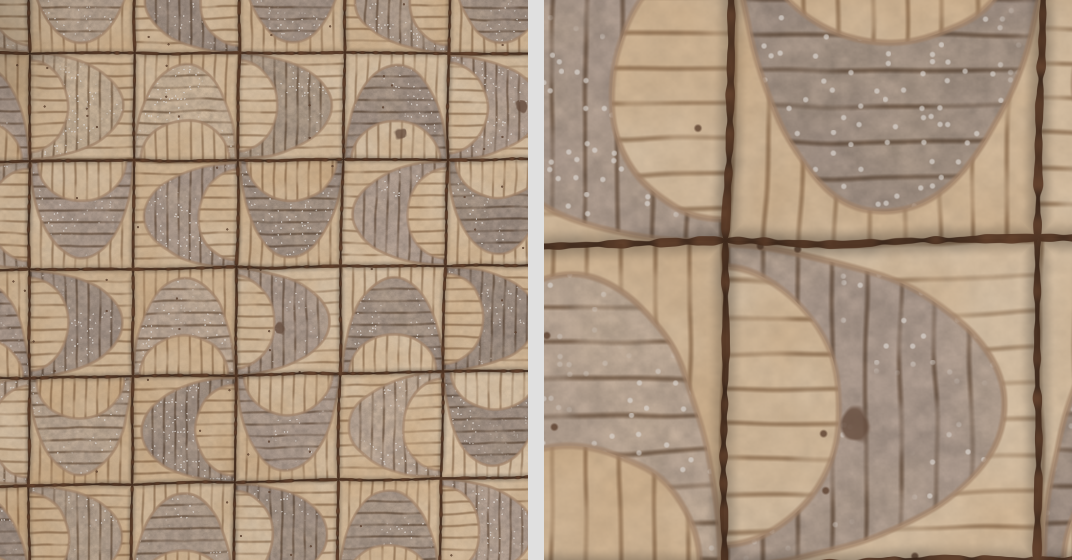
Left: the whole. Right: its middle third, enlarged.
This pattern is drawn by a Shadertoy shader. Its source:

```glsl
#define TILE vec2(0.188, 0.1934)
#define GRID_ORIGIN vec2(0.052, 0.095)
#define GRID_SKEW vec2(0.0047, 0.0045)
#define DOME vec2(0.90, 0.49)
#define BITE vec2(0.375, 0.425)
#define RIBS 9.0
#define RIB_WIDTH 0.011
#define CLAY_WARM vec3(0.755, 0.635, 0.495)
#define CLAY_PALE vec3(0.805, 0.725, 0.625)
#define GLAZE_GREY vec3(0.615, 0.550, 0.505)
#define GLAZE_TAN vec3(0.735, 0.655, 0.560)
#define JOINT vec3(0.27, 0.17, 0.11)

float hash(vec2 p) {
    return fract(sin(dot(p, vec2(127.1, 311.7))) * 43758.5453);
}

vec2 hash2(vec2 p) {
    return vec2(hash(p), hash(p + 17.3));
}

float noise(vec2 p) {
    vec2 i = floor(p), f = fract(p);
    f = f * f * (3.0 - 2.0 * f);
    return mix(mix(hash(i), hash(i + vec2(1, 0)), f.x),
               mix(hash(i + vec2(0, 1)), hash(i + vec2(1, 1)), f.x), f.y);
}

float fbm(vec2 p) {
    float sum = 0.0, amp = 0.5;
    for (int i = 0; i < 4; i++) {
        sum += amp * noise(p);
        p = p * 2.03 + 11.7;
        amp *= 0.5;
    }
    return sum / 0.9375;
}

// Approximate signed distance to an ellipse at the origin
float ellipse(vec2 p, vec2 r) {
    p += 1e-4;
    float k = length(p / r);
    return (k - 1.0) * k / length(p / (r * r));
}

float ribs(float t, float px) {
    float d = abs(fract(t * RIBS) - 0.5) / RIBS;
    return 1.0 - smoothstep(0.0, RIB_WIDTH + px, d);
}

// Sparse round dots, one candidate per cell
float specks(vec2 p, float density, float radius) {
    vec2 cell = floor(p);
    vec2 center = 0.3 + 0.4 * hash2(cell + 5.1);
    float dotMask = 1.0 - smoothstep(radius * 0.4, radius, length(fract(p) - center));
    return dotMask * step(1.0 - density, hash(cell + 41.7));
}

void mainImage(out vec4 fragColor, in vec2 fragCoord) {
    vec2 uv = fragCoord / iResolution.y;
    uv.y = 1.0 - uv.y;
    float px = 1.0 / (iResolution.y * TILE.y);

    // Slightly converging, hand-laid grid
    vec2 grid = (uv - GRID_ORIGIN) / (TILE - GRID_SKEW * uv.yx);
    grid += 0.016 * (vec2(noise(grid * 3.0), noise(grid * 3.0 + 31.0)) - 0.5);
    vec2 id = floor(grid), f = fract(grid);
    vec2 parity = mod(id, 2.0);
    vec2 rnd = hash2(id + 3.7);

    // Tile frame: x runs from the bitten base to the tip, y runs across
    bool upright = parity.x != parity.y;
    vec2 q = upright ? f.yx : f;
    if (parity.x > 0.5) q.x = 1.0 - q.x;
    q.y -= 0.5;
    q += 0.025 * (rnd - 0.5) + 0.01 * (vec2(noise(grid * 6.0), noise(grid * 6.0 + 9.0)) - 0.5);

    float dome = ellipse(vec2(max(q.x, 0.0), q.y), DOME);
    float bite = ellipse(q, BITE);
    float crescent = max(dome, -bite);
    float glazed = 1.0 - smoothstep(-px, px, crescent);

    // Clay and glaze colours vary within and between tiles
    float cloud = fbm(grid * 3.5);
    float grain = fbm(uv * 130.0);
    vec3 clay = mix(CLAY_WARM, CLAY_PALE, clamp(0.9 * cloud + 0.6 * rnd.x - 0.2, 0.0, 1.0));
    float paleGlaze = smoothstep(0.45, 1.0, rnd.y) * 0.85;
    vec3 glaze = mix(GLAZE_GREY, GLAZE_TAN, clamp(paleGlaze + 0.7 * (cloud - 0.4), 0.0, 1.0));
    glaze *= 0.94 + 0.12 * hash(id + 8.2) + 0.22 * (grain - 0.5);
    clay *= 1.0 + 0.09 * (grain - 0.5);

    // Scored ribs: across the glaze, along the clay
    float wear = 0.5 + 0.5 * smoothstep(0.2, 0.65, noise(grid * 7.0 + 4.0));
    vec3 clayRibbed = mix(clay, clay * vec3(0.76, 0.70, 0.64), ribs(q.y, px) * wear);
    vec3 glazeRibbed = mix(glaze, glaze * vec3(0.70, 0.64, 0.58), ribs(q.x + 0.04, px) * wear);
    vec3 color = mix(clayRibbed, glazeRibbed, glazed);

    // Glitter in the glaze
    float glitter = specks(uv * 190.0, 0.12, 0.42) * smoothstep(0.3, 0.65, noise(grid * 4.0));
    color = mix(color, vec3(0.86, 0.84, 0.82), glitter * glazed * 0.65);

    // Raised rim of the crescent
    float rim = 1.0 - smoothstep(0.004, 0.012 + px, abs(crescent));
    color = mix(color, vec3(0.62, 0.50, 0.40), rim * (0.5 + 0.35 * cloud));

    // Pits and occasional large chips
    color = mix(color, vec3(0.36, 0.25, 0.18), specks(uv * 55.0, 0.02, 0.16) * 0.8);
    vec2 chipCenter = 0.1 + 0.8 * hash2(id + 23.0);
    float chip = length(f - chipCenter) + 0.04 * (noise(grid * 22.0) - 0.5);
    float chipped = (1.0 - smoothstep(0.045, 0.06 + px, chip)) * step(0.9, hash(id + 61.0));
    color = mix(color, vec3(0.38, 0.28, 0.22), chipped * 0.75);

    // Stained edges and uneven dark joints
    vec2 border = min(f, 1.0 - f);
    float edge = min(border.x, border.y);
    float rough = noise(grid * 24.0);
    color *= 1.0 - 0.24 * (1.0 - smoothstep(0.0, 0.06, edge)) * (0.4 + cloud);
    float jointWidth = 0.005 + 0.011 * rough;
    float joint = 1.0 - smoothstep(jointWidth - 0.5 * px, jointWidth + px, edge);
    color = mix(color, JOINT * (0.75 + 0.6 * rough), joint * 0.92);

    // Broad uneven light, dimmer at the upper left
    color *= 0.97 + 0.07 * fbm(uv * 2.5) - 0.16 * (1.0 - smoothstep(0.0, 0.28, length(uv * vec2(2.0, 0.8))));
    fragColor = vec4(clamp(color, 0.0, 1.0), 1.0);
}
```
